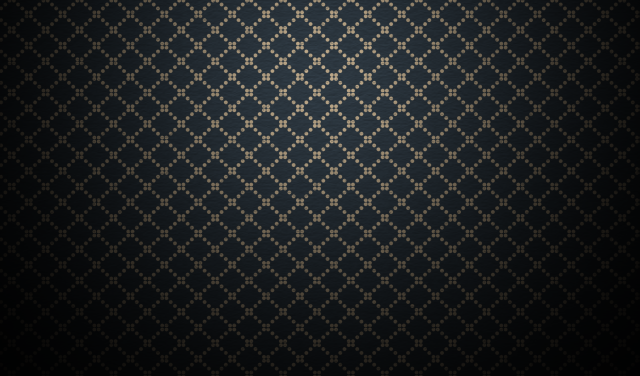
This pattern is drawn by a Shadertoy shader. Its source:

```glsl
float hash(vec2 p) {
    return fract(sin(dot(p, vec2(127.1, 311.7))) * 43758.5453);
}

float noise(vec2 p) {
    vec2 i = floor(p), f = fract(p);
    f = f * f * (3.0 - 2.0 * f);
    return mix(mix(hash(i), hash(i + vec2(1, 0)), f.x),
               mix(hash(i + vec2(0, 1)), hash(i + vec2(1, 1)), f.x), f.y);
}

// Distance to the nearest of four dots on each lattice edge;
// lattice.x runs across the lines, lattice.y along them.
float dotDistance(vec2 lattice, vec2 period) {
    float across = lattice.x - round(lattice.x);
    float along = (fract(lattice.y * 4.0) - 0.5) / 4.0;
    return length(0.5 * period * vec2(across + along, across - along));
}

// Short, mostly horizontal relief of the paper surface
float paperGrain(vec2 p) {
    return 0.6 * noise(p * vec2(75, 210)) + 0.4 * noise(p * vec2(190, 330) + 17.0);
}

void mainImage(out vec4 fragColor, in vec2 fragCoord) {
    vec2 p = (fragCoord - 0.5 * iResolution.xy) / iResolution.y;
    float pixel = 1.0 / iResolution.y;

    // Diagonal lattice of dotted lines
    vec2 period = vec2(0.0902, 0.0833);
    vec2 q = (p - vec2(0.037, 0.462)) / period;
    vec2 lattice = vec2(q.x + q.y, q.x - q.y);
    float d = min(dotDistance(lattice, period), dotDistance(lattice.yx, period));
    float ink = 1.0 - smoothstep(-0.7 * pixel, 0.7 * pixel, d - 0.005);

    // Paper relief and worn ink
    float grain = paperGrain(p);
    float relief = grain - paperGrain(p + vec2(0.001, -0.003));
    float wear = smoothstep(0.62, 0.85, noise(p * vec2(160, 260) + 41.0));
    vec3 paper = vec3(0.175, 0.217, 0.252) * (0.94 + 0.12 * grain + 0.14 * relief);
    vec3 gold = vec3(0.73, 0.65, 0.53) * (0.93 + 0.14 * grain);

    // Soft light from the upper middle, held longer by the ink
    vec2 toLight = p - vec2(0.0, 0.3);
    float light = exp(-2.8 * dot(toLight, toLight));
    vec3 color = mix(paper * light, gold * pow(light, 0.95), ink * (1.0 - 0.25 * wear));
    fragColor = vec4(color, 1.0);
}
```
